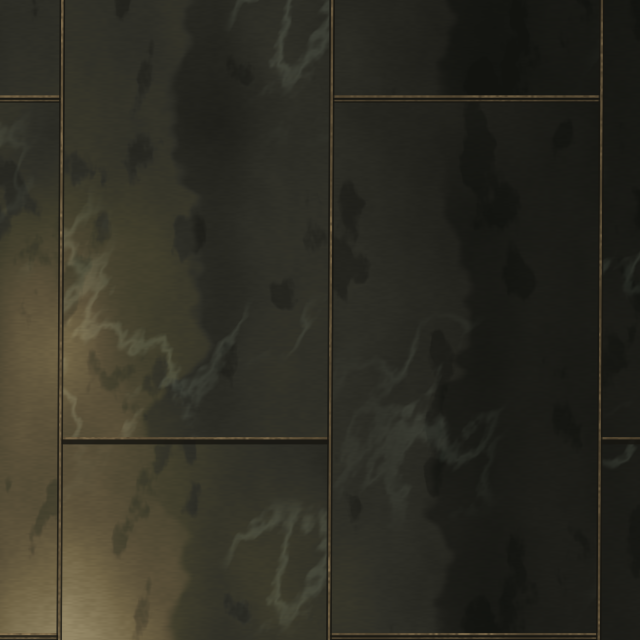
A Shadertoy shader for this texture:

```glsl
// Slab layout, in canvas units
const vec2 SLAB = vec2(0.4215, 0.84);
const float FIRST_JOINT = 0.095;
const float JOINT_LEAN = 0.005;
const float EVEN_START = 0.312;
const float ODD_START = 0.006;

// Joint profile
const float GROOVE_HALF = 0.0044;
const float LIP_HALF = 0.0018;
const float LIP_OFFSET = 0.0032;
const vec3 LIP_COLOR = vec3(0.47, 0.40, 0.28);
const vec3 GROOVE_COLOR = vec3(0.09, 0.085, 0.065);

// Stone tones, ordered by their red channel
const vec3 TONES[7] = vec3[7](
    vec3(0.07, 0.075, 0.06), vec3(0.12, 0.12, 0.10), vec3(0.18, 0.18, 0.15),
    vec3(0.25, 0.24, 0.17), vec3(0.35, 0.31, 0.22), vec3(0.44, 0.39, 0.27),
    vec3(0.58, 0.53, 0.40));
const vec3 WISP_COLOR = vec3(0.07, 0.08, 0.07);

// Light and wear
const vec2 MID_GLOW = vec2(0.08, 0.45);
const vec2 LOW_GLOW = vec2(0.09, -0.03);
const float FAULT_DEPTH = 0.27;
const float MOTTLE = 0.38;
const float SMUDGE = 0.22;
const float GRAIN = 0.07;

float hash(vec2 p) {
    vec3 q = fract(p.xyx * 0.1031);
    q += dot(q, q.yzx + 33.33);
    return fract((q.x + q.y) * q.z);
}

float noise(vec2 p) {
    vec2 cell = floor(p), f = fract(p);
    f = f * f * (3.0 - 2.0 * f);
    return mix(mix(hash(cell), hash(cell + vec2(1, 0)), f.x),
               mix(hash(cell + vec2(0, 1)), hash(cell + vec2(1, 1)), f.x), f.y);
}

float fbm(vec2 p) {
    float sum = 0.0, amplitude = 0.5;
    for (int i = 0; i < 5; i++) {
        sum += amplitude * noise(p);
        p = mat2(1.6, 1.2, -1.2, 1.6) * p + 5.7;
        amplitude *= 0.5;
    }
    return sum;
}

float glow(vec2 p, vec2 center, vec2 radius) {
    vec2 d = (p - center) / radius;
    return exp(-dot(d, d));
}

float band(float d, float halfWidth, float blur) {
    return 1.0 - smoothstep(halfWidth - blur, halfWidth + blur, abs(d));
}

vec3 stoneRamp(float level) {
    vec3 color = TONES[0];
    for (int i = 0; i < 6; i++) {
        float t = (level - TONES[i].r) / (TONES[i + 1].r - TONES[i].r);
        color = mix(color, TONES[i + 1], clamp(t, 0.0, 1.0));
    }
    return color;
}

vec3 slate(vec2 uv, vec2 local, vec2 id) {
    vec2 p = local * SLAB + id.x * vec2(7.3, 3.1);

    // Warm light from the left, fading to shadow on the right
    float level = mix(0.21, 0.10, smoothstep(0.2, 1.0, uv.x));
    level *= mix(1.08, 0.88, uv.y);
    level += 0.19 * glow(uv, MID_GLOW, vec2(0.13, 0.17));
    level += 0.32 * glow(uv, LOW_GLOW, vec2(0.19, 0.25));

    // Ragged cleavage edge running up each slab
    float edge = 0.42 + 0.4 * (fbm(vec2(local.y * 5.0, id.x * 9.0)) - 0.48);
    edge += 0.05 * (noise(p * 45.0) - 0.5);
    float fault = smoothstep(edge - 0.025, edge + 0.025, local.x);
    fault *= 1.0 - smoothstep(0.55, 0.85, local.x);
    level *= 1.0 - FAULT_DEPTH * fault * smoothstep(1.0, 0.7, local.y);

    // Clouding, dark smudges, fine grain and slab-to-slab tone
    level *= 1.0 + MOTTLE * (fbm(p * vec2(9.0, 6.0)) - 0.48);
    level *= 1.0 - SMUDGE * smoothstep(0.62, 0.70, fbm(p * vec2(15.0, 9.0) + 21.0));
    level *= 1.0 + GRAIN * (noise(uv * vec2(110.0, 380.0)) - 0.5);
    level *= 0.97 + 0.06 * hash(id + 40.0);

    // Pale mineral wisps
    vec2 q = mat2(0.8, 0.6, -0.6, 0.8) * p * vec2(13.0, 7.0);
    float ridge = 1.0 - abs(2.0 * fbm(q + 3.0) - 1.0);
    float wisp = smoothstep(0.86, 1.0, ridge) * smoothstep(0.5, 0.8, noise(p * 6.0 + 11.0));
    return stoneRamp(level) + WISP_COLOR * wisp;
}

void mainImage(out vec4 fragColor, in vec2 fragCoord) {
    vec2 uv = fragCoord / iResolution.xy;
    float blur = 0.6 / min(iResolution.x, iResolution.y);

    // Staggered slab grid
    float across = (uv.x - FIRST_JOINT - JOINT_LEAN * (uv.y - 0.5)) / SLAB.x;
    float column = floor(across);
    float odd = mod(column, 2.0);
    float up = (uv.y - mix(EVEN_START, ODD_START, odd)) / SLAB.y;
    vec2 local = fract(vec2(across, up));
    vec2 offset = (local - step(0.5, local)) * SLAB;
    vec3 color = slate(uv, local, vec2(column, floor(up)));

    // Worn lips beside dark grooves
    float wear = 0.65 + 0.5 * noise(uv * 220.0) * noise(uv * 17.0 + 4.0);
    vec3 lip = LIP_COLOR * wear * mix(1.15, 0.9, uv.x);
    color = mix(color, GROOVE_COLOR, 0.85 * band(offset.y + 0.001, GROOVE_HALF + 0.001, blur));
    color = mix(color, lip, band(offset.y - LIP_OFFSET, LIP_HALF, blur));
    color = mix(color, lip, 0.7 * odd * band(offset.y + LIP_OFFSET, LIP_HALF * 0.7, blur));
    color = mix(color, GROOVE_COLOR, 0.8 * band(offset.x, GROOVE_HALF, blur));
    color = mix(color, lip, band(offset.x, LIP_HALF, blur));

    fragColor = vec4(color, 1.0);
}
```
